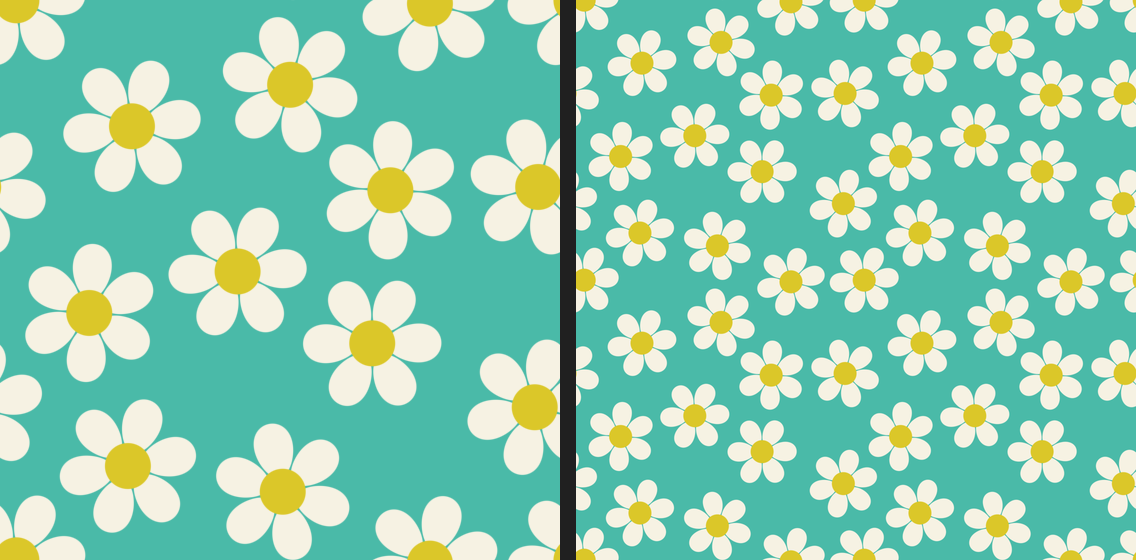
Left, the tile; right, the same tile 2 across and 2 down.
This pattern is drawn by a Shadertoy shader. Its source:

```glsl
// Tiling field of cream daisies with yellow hearts, scattered over flat teal.
#define COLUMNS 4
#define ROWS 3
#define PETALS 6.0
#define HEART_RADIUS 0.041
#define PETAL_CENTRE 0.0745
#define PETAL_SIZE vec2(0.0490, 0.0342)
#define PETAL_TAPER 0.18
#define EDGE_SOFTNESS 0.0015

const float TAU = 6.2831853;
const vec3 TEAL = vec3(0.29, 0.73, 0.66);
const vec3 CREAM = vec3(0.965, 0.95, 0.89);
const vec3 YELLOW = vec3(0.86, 0.78, 0.16);

float hash(vec2 p) {
    return fract(sin(dot(p, vec2(127.1, 311.7))) * 43758.5453);
}

// Staggered columns, bent sideways by a wave that closes over one canvas.
vec2 flowerCentre(float column, float row) {
    float alternate = cos(0.5 * TAU * column);
    float y = row / float(ROWS) + 0.096;
    y += 0.133 * sin(TAU * column / float(COLUMNS) - 0.603);
    y += 0.04 * alternate * cos(TAU * (row + 1.0) / float(ROWS));
    float x = column / float(COLUMNS) - 0.03 + 0.006 * alternate;
    x += 0.055 * cos(TAU * (y - 0.04));
    return vec2(x, 1.0 - y);
}

// Approximate distance to a ring of egg-shaped petals, narrow at the base.
float petalDistance(vec2 p, float turn) {
    float sector = TAU / PETALS;
    float angle = mod(atan(p.y, p.x) - turn, sector) - 0.5 * sector;
    vec2 q = length(p) * vec2(cos(angle), sin(angle));
    q.x -= PETAL_CENTRE;
    float along = clamp(q.x / PETAL_SIZE.x, -1.0, 1.0);
    vec2 size = PETAL_SIZE * vec2(1.0, 1.0 + PETAL_TAPER * along);
    float scaled = length(q / size);
    float slope = length(q / (size * size));
    return scaled * (scaled - 1.0) / max(slope, 0.001);
}

float coverage(float d, float softness) {
    return 1.0 - smoothstep(-softness, softness, d);
}

void mainImage(out vec4 fragColor, in vec2 fragCoord) {
    vec2 uv = fragCoord / iResolution.xy;
    float softness = max(EDGE_SOFTNESS, 0.7 / iResolution.y);
    float petals = 1.0;
    float hearts = 1.0;

    // Nearest flower parts, with offsets wrapped around the canvas.
    for (int column = 0; column < COLUMNS; column++) {
        for (int row = 0; row < ROWS; row++) {
            vec2 cell = vec2(column, row);
            vec2 p = fract(uv - flowerCentre(cell.x, cell.y) + 0.5) - 0.5;
            float turn = hash(cell + 1.0) * TAU / PETALS;
            petals = min(petals, petalDistance(p, turn));
            hearts = min(hearts, length(p) - HEART_RADIUS);
        }
    }

    vec3 color = mix(TEAL, CREAM, coverage(petals, softness));
    color = mix(color, YELLOW, coverage(hearts, softness));
    fragColor = vec4(color, 1.0);
}
```
